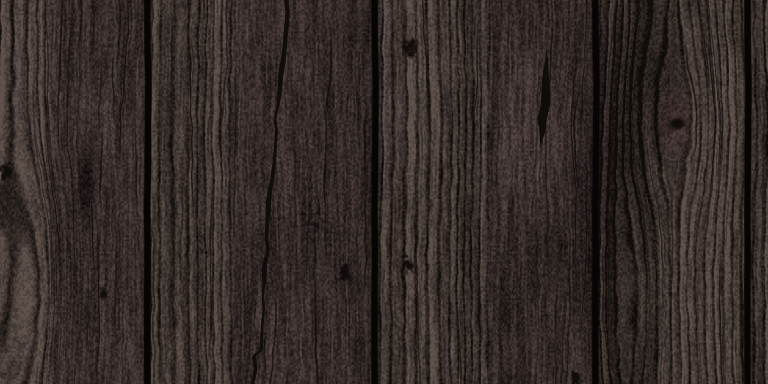
Write a Shadertoy shader that draws this texture.

```glsl
const vec3 DEEP = vec3(0.055, 0.041, 0.034);
const vec3 MID  = vec3(0.208, 0.171, 0.162);
const vec3 PALE = vec3(0.37, 0.318, 0.298);
const vec3 RED_TINT  = vec3(1.0, 0.98, 1.0);
const vec3 WARM_TINT = vec3(1.0, 1.01, 0.985);

// Joints between planks, and the share of each plank that is ridged
const float JOINTS[4] = float[](0.385, 0.977, 1.552, 1.948);
const float RIDGED[5] = float[](0.34, 0.38, 0.52, 1.3, 1.3);
const float JOINT_HALF = 0.0085;
const float RIDGE_FREQ = 40.0;
const float FIBRE_FREQ = 210.0;
const float CRACK_COUNT = 80.0;

// Centre and radii of grain bulges and of dark stains
const vec4 BULGES[3] = vec4[](vec4(0.03, 0.24, 0.10, 0.36),
    vec4(1.76, 0.68, 0.09, 0.25), vec4(1.63, 0.28, 0.07, 0.30));
const vec4 STAINS[3] = vec4[](vec4(1.70, 0.80, 0.07, 0.24),
    vec4(1.60, 0.50, 0.07, 0.46), vec4(0.225, 0.53, 0.022, 0.10));
// Centre and radius of knots
const vec3 KNOTS[7] = vec3[](vec3(1.068, 0.875, 0.016), vec3(1.065, 0.312, 0.013),
    vec3(1.76, 0.68, 0.020), vec3(0.898, 0.29, 0.017), vec3(0.015, 0.55, 0.015),
    vec3(0.27, 0.24, 0.010), vec3(1.50, 0.015, 0.013));

float hash(vec2 p) {
    vec3 q = fract(p.xyx * 0.1031);
    q += dot(q, q.yzx + 33.33);
    return fract((q.x + q.y) * q.z);
}

float noise(vec2 p) {
    vec2 i = floor(p), f = fract(p);
    f = f * f * (3.0 - 2.0 * f);
    return mix(mix(hash(i), hash(i + vec2(1, 0)), f.x),
               mix(hash(i + vec2(0, 1)), hash(i + vec2(1, 1)), f.x), f.y);
}

float band(float d, float halfWidth, float blur) {
    return 1.0 - smoothstep(halfWidth - blur, halfWidth + blur, abs(d));
}

float blob(vec2 p, vec4 shape) {
    vec2 d = (p - shape.xy) / shape.zw;
    return exp(-dot(d, d));
}

// Horizontal coordinate that follows the fibres
float grainCoord(vec2 p) {
    float g = p.x + 0.014 * (noise(p * vec2(6, 3)) - 0.5)
                  + 0.006 * (noise(p * vec2(30, 24)) - 0.5);
    for (int i = 0; i < 3; i++)
        g -= (i == 0 ? 1.5 : 0.9) * (p.x - BULGES[i].x) * blob(p, BULGES[i]);
    return g;
}

// Pale crests parted by thin dark furrows
float ridges(float g) {
    float phase = g * RIDGE_FREQ + 1.5 * noise(vec2(g * 12.0, 4.0));
    float t = fract(phase);
    float crest = smoothstep(0.0, 0.22, t) * (1.0 - 0.45 * t) * (1.0 - smoothstep(0.72, 1.0, t));
    return crest * (0.6 + 0.55 * hash(vec2(floor(phase) + 90.0, 7.0)));
}

float fineCracks(float g, float y, float blur) {
    float dark = 0.0;
    for (float i = 0.0; i < CRACK_COUNT; i++) {
        float reach = 0.06 + 0.4 * hash(vec2(i, 3));
        float dy = y - hash(vec2(i, 2));
        float x = 2.0 * hash(vec2(i, 1)) + 0.05 * (hash(vec2(i, 4)) - 0.5) * dy
                + 0.014 * (noise(vec2(y * 6.0, i)) - 0.5);
        float fade = 1.0 - smoothstep(0.4, 1.0, abs(dy) / reach);
        dark = max(dark, fade * band(g - x, 0.002, blur) * (0.4 + 0.6 * hash(vec2(i, 5))));
    }
    return dark;
}

// One long crack and one short, wide split
float splits(vec2 p, float blur) {
    float rough = 0.008 * (noise(vec2(p.y * 26.0, 1.0)) - 0.5);
    float longX = 0.68 + 0.07 * pow(p.y, 1.5) - 0.018 * (1.0 - smoothstep(0.07, 0.09, p.y));
    float dark = band(p.x - longX + rough, 0.003 + 0.004 * noise(vec2(p.y * 17.0, 5.0)), blur);
    float shortX = 1.405 + 0.015 * smoothstep(0.61, 0.74, p.y);
    float open = smoothstep(0.60, 0.70, p.y) * (1.0 - smoothstep(0.74, 0.90, p.y));
    return max(dark, band(p.x - shortX + rough, 0.012 * open, blur) * smoothstep(0.0, 0.15, open));
}

float knots(vec2 p) {
    float dark = 0.0;
    for (int i = 0; i < 7; i++) {
        vec2 d = (p - KNOTS[i].xy) * vec2(1.0, i == 2 ? 1.0 : 0.6) / KNOTS[i].z;
        float r = length(d) + 1.1 * (noise(p * (i == 2 ? 40.0 : 120.0)) - 0.5);
        dark = max(dark, 1.0 - smoothstep(0.4, 1.3, r));
    }
    return dark;
}

void mainImage(out vec4 fragColor, in vec2 fragCoord) {
    vec2 p = fragCoord / iResolution.y;
    float blur = max(0.0015, 0.6 / iResolution.y);

    // Plank under this point
    int plank = 0;
    float left = 0.0, joint = 0.0, edge = 0.0;
    float wobble = 0.004 * (noise(vec2(p.y * 9.0, 2.0)) - 0.5);
    for (int i = 0; i < 4; i++) {
        float d = p.x - JOINTS[i] + wobble;
        if (d > 0.0) { plank = i + 1; left = JOINTS[i]; }
        joint = max(joint, band(d, JOINT_HALF, 1.5 * blur));
        edge = max(edge, exp(-abs(d) / 0.012));
    }
    float right = plank < 4 ? JOINTS[plank] : 2.3;
    float share = RIDGED[plank];
    float ridged = 1.0 - smoothstep(share - 0.06, share + 0.06, (p.x - left) / (right - left));

    // Grain, from broad streaks to fine fibres
    float g = grainCoord(p), seed = float(plank) * 17.0;
    float streak = noise(vec2(g * 28.0 + seed, p.y * 1.5)) - 0.5;
    float fibre = noise(vec2(g * FIBRE_FREQ + seed, p.y * 11.0)) - 0.5;
    float speck = noise(p * vec2(245, 190)) - 0.5;
    float tone = 0.475 + 0.17 * streak + 0.42 * fibre + 0.44 * speck;
    tone += 0.16 * (noise(p * vec2(5, 3) + seed) - 0.5);
    tone += ridged * (0.68 * ridges(g) - 0.25);

    // Stains and cross-grain chips
    for (int i = 0; i < 3; i++)
        tone -= 0.4 * blob(p, STAINS[i]) * (0.4 + 2.0 * (fibre + 0.5) * (streak + 0.5));
    float chip = band(noise(p * vec2(45, 60)) - 0.5, 0.06, 0.06);
    tone -= 0.25 * chip * blob(p, vec4(0.79, 0.43, 0.09, 0.05));

    // Cracks, knots and joints
    tone *= 1.0 - 0.8 * fineCracks(g, p.y, blur);
    tone *= 1.0 - 0.95 * max(splits(p, blur), knots(p));
    tone = clamp(tone * (1.0 - 0.35 * edge), 0.0, 1.0);

    vec3 wood = tone < 0.5 ? mix(DEEP, MID, 2.0 * tone) : mix(MID, PALE, 2.0 * tone - 1.0);
    wood *= mix(RED_TINT, WARM_TINT, ridged);
    wood *= 1.0 + vec3(0.06, -0.06, 0.0) * blob(p, vec4(KNOTS[2].xy, 0.05, 0.07));
    fragColor = vec4(mix(wood, DEEP * 0.5, joint), 1.0);
}
```
